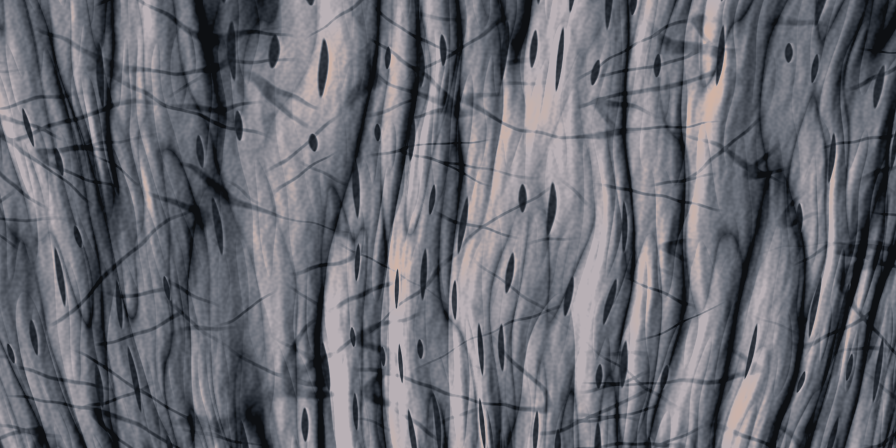
Reproduce this texture procedurally as a Shadertoy shader.

```glsl
// Weathered grey ice wall: fanning vertical folds, dark crevices, fine cracks and warm lit edges.
#define FOLDS 6.0          // broad folds per canvas height
#define FAN 0.24           // spread of the folds towards the top
#define BASE_TONE 0.53
#define RELIEF 0.135       // strength of the side light
#define CREVICE 0.50       // darkness of the deep cuts
#define CRACKS 0.17        // darkness of the thin cracks
#define GRAIN 0.055
#define WARMTH 0.75
#define SHADOW vec3(0.11, 0.13, 0.16)
#define STONE  vec3(0.41, 0.43, 0.47)
#define PALE   vec3(0.72, 0.69, 0.71)
#define GLOW   vec3(0.84, 0.70, 0.62)

float hash(vec2 p) {
    vec3 q = fract(p.xyx * 0.1031);
    q += dot(q, q.yzx + 33.33);
    return fract((q.x + q.y) * q.z);
}

float corner(vec2 cell, vec2 offset) {
    float angle = 6.2832 * hash(cell + 57.0);
    return dot(vec2(cos(angle), sin(angle)), offset);
}

// Gradient noise, roughly -0.7 to 0.7
float noise(vec2 p) {
    vec2 i = floor(p), f = p - i;
    vec2 w = f * f * f * (f * (f * 6.0 - 15.0) + 10.0);
    vec2 e = vec2(1.0, 0.0);
    return mix(mix(corner(i, f), corner(i + e.xy, f - e.xy), w.x),
               mix(corner(i + e.yx, f - e.yx), corner(i + e.xx, f - e.xx), w.x), w.y);
}

vec2 rotate(vec2 p, float a) {
    return vec2(cos(a) * p.x - sin(a) * p.y, sin(a) * p.x + cos(a) * p.y);
}

// Fan the vertical axis and let it wander
vec2 foldSpace(vec2 p) {
    vec2 q = vec2(p.x / (1.0 + FAN * (p.y - 0.5)), p.y);
    q.x += 0.075 * noise(q * vec2(2.5, 1.6) + 4.0);
    q.x += 0.016 * noise(q * vec2(9.0, 5.0) + 21.0);
    return q;
}

// Distance-like values to broad, medium and small valleys
vec3 valleys(vec2 q) {
    return abs(vec3(noise(q * vec2(FOLDS, 0.9) + 11.0),
                    noise(q * vec2(FOLDS * 2.2, 2.1) + 37.0),
                    noise(q * vec2(FOLDS * 4.6, 4.8) + 73.0)));
}

float height(vec2 p) {
    vec2 q = foldSpace(p);
    vec3 v = valleys(q);
    float rough = 0.45 + 0.75 * smoothstep(-0.25, 0.3, noise(q * vec2(5.0, 1.5) + 90.0));
    float h = v.x + rough * (0.38 * v.y + 0.12 * v.z);
    h += 0.035 * noise(q * vec2(55.0, 16.0));
    return h / FOLDS;
}

// Thin broken lines, mostly across the folds
float crackLines(vec2 p) {
    float sum = 0.0;
    for (int i = 0; i < 4; i++) {
        float k = float(i);
        vec2 r = rotate(p, 0.55 - 0.37 * k) + 13.0 * k;
        r.y += 0.012 * noise(r * 14.0);
        float line = 1.0 - smoothstep(0.008, 0.04, abs(noise(r * vec2(1.7, 8.0))));
        sum += line * smoothstep(0.0, 0.25, noise(r * vec2(4.0, 5.0) + 50.0));
    }
    return min(sum, 1.0);
}

// Scattered upright lens-shaped pits: x is the hole, y its lit rim
vec2 slits(vec2 q) {
    vec2 g = q * vec2(15.0, 6.0);
    g.y += 0.7 * hash(vec2(floor(g.x), 3.0));
    vec2 id = floor(g);
    vec2 f = fract(g) - 0.5;
    f.x += 0.4 * (hash(id + 8.0) - 0.5);
    float len = mix(0.12, 0.48, hash(id + 19.0));
    float taper = 1.0 - f.y * f.y / (len * len);
    float d = abs(f.x) - 0.10 * taper;
    float on = step(0.6, hash(id + 31.0)) * smoothstep(0.0, 0.3, taper);
    float rim = smoothstep(0.0, 0.03, d) * (1.0 - smoothstep(0.03, 0.14, d)) * step(0.0, f.x);
    return on * vec2(1.0 - smoothstep(-0.03, 0.04, d), rim);
}

vec3 wall(vec2 p) {
    vec2 q = foldSpace(p);
    vec3 v = valleys(q);
    float e = 0.0025;
    float h = height(p);
    vec2 slope = (vec2(height(p + vec2(e, 0.0)), height(p + vec2(0.0, e))) - h) / e;
    float light = clamp(slope.x - 0.5 * slope.y, -2.4, 2.4);

    // Side light, broad shape and occlusion
    float tone = BASE_TONE + RELIEF * light + 0.35 * (v.x - 0.19);
    float depth = smoothstep(-0.3, 0.25, noise(q * vec2(4.0, 1.8) + 65.0));
    tone -= CREVICE * depth * exp(-v.x / 0.055);
    tone -= 0.6 * CREVICE * (1.0 - 0.6 * depth) * exp(-v.y / 0.04);
    tone += 0.14 * noise(p * vec2(2.2, 1.6) + 5.0) - 0.06 * smoothstep(0.5, 1.0, abs(p.x));

    // Surface marks
    vec2 pit = slits(q);
    tone += 0.12 * pit.y - CRACKS * crackLines(p);
    tone = mix(tone, 0.10, 0.85 * pit.x);
    tone += GRAIN * (noise(rotate(p, 0.5) * vec2(90.0, 22.0)) + noise(p * 120.0));

    // Tone to colour, with warm light on some bright edges
    vec3 col = mix(SHADOW, STONE, clamp((tone - 0.13) / 0.30, 0.0, 1.0));
    col = mix(col, PALE, clamp((tone - 0.43) / 0.26, 0.0, 1.0));
    col *= clamp(tone / 0.13, 0.45, 1.0);
    float warm = smoothstep(-0.05, 0.35, noise(p * vec2(5.0, 3.0) + 44.0));
    return mix(col, GLOW, WARMTH * warm * smoothstep(0.54, 0.82, tone));
}

void mainImage(out vec4 fragColor, in vec2 fragCoord) {
    vec3 sum = vec3(0.0);
    for (int i = 0; i < 4; i++) {
        vec2 jitter = vec2(float(i % 2), float(i / 2)) * 0.5 - 0.25;
        vec2 p = (fragCoord + jitter) / iResolution.y;
        sum += wall(p - vec2(0.5 * iResolution.x / iResolution.y, 0.0));
    }
    fragColor = vec4(sum / 4.0, 1.0);
}
```
